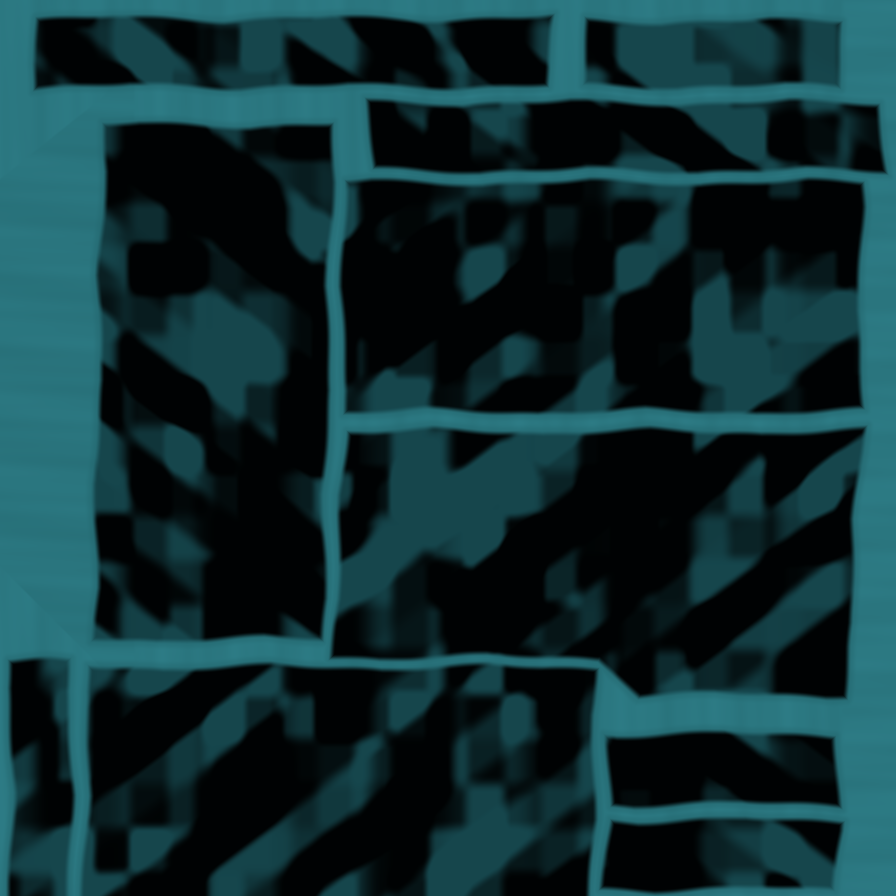
Reproduce this texture procedurally as a three.js fragment shader.

```glsl
varying vec2 vUv;

const vec3 VOID_COLOR = vec3(0.0, 0.008, 0.01);
const vec3 PATCH_COLOR = vec3(0.085, 0.275, 0.30);
const vec3 RIDGE_DARK = vec3(0.135, 0.40, 0.43);
const vec3 RIDGE_LIGHT = vec3(0.19, 0.51, 0.55);
const float WOBBLE = 0.0035;
const float EDGE_BLUR = 0.007;
const vec2 SLANT_CELLS = vec2(11.0, 17.0);
const vec2 BLOCK_CELLS = vec2(24.0, 20.0);
const float SLANT_SLOPE = 0.75;

float hash(vec2 cell) {
  return fract(sin(dot(cell, vec2(127.1, 311.7))) * 4375.85);
}

float triangleWave(float t) {
  return abs(fract(t) - 0.5) * 4.0 - 1.0;
}

// Cell values joined by narrow blends, for flat patches with soft sides
float cellNoise(vec2 p) {
  vec2 cell = floor(p);
  vec2 blend = smoothstep(0.28, 0.72, fract(p));
  float low = mix(hash(cell), hash(cell + vec2(1.0, 0.0)), blend.x);
  float high = mix(hash(cell + vec2(0.0, 1.0)), hash(cell + 1.0), blend.x);
  return mix(low, high, blend.y);
}

float boxDistance(vec2 p, vec4 bounds, float lean) {
  vec2 center = 0.5 * (bounds.xy + bounds.zw);
  p -= center;
  p.x -= lean * p.y;
  vec2 d = abs(p) - 0.5 * (bounds.zw - bounds.xy);
  return length(max(d, 0.0)) + min(max(d.x, d.y), 0.0);
}

// Keeps the nearest panel: x is its distance, y the slant of its patches
void addPanel(inout vec2 nearest, float d, float slant) {
  if (d < nearest.x) nearest = vec2(d, slant);
}

vec2 panels(vec2 p) {
  vec2 n = vec2(1.0, 1.0);
  // Upper strips
  addPanel(n, boxDistance(p, vec4(0.039, 0.901, 0.617, 0.982), 0.05), -1.0);
  addPanel(n, boxDistance(p, vec4(0.652, 0.901, 0.940, 0.979), 0.0), -1.0);
  addPanel(n, boxDistance(p, vec4(0.411, 0.807, 0.988, 0.888), -0.07), -1.0);
  // Tall panel and the two wide ones beside it
  addPanel(n, boxDistance(p, vec4(0.108, 0.284, 0.368, 0.863), 0.02), -1.0);
  addPanel(n, boxDistance(p, vec4(0.381, 0.538, 0.963, 0.799), 0.0), 1.0);
  addPanel(n, boxDistance(p, vec4(0.376, 0.264, 0.956, 0.521), 0.07), 1.0);
  // Lower step of the wide panel, with a cut corner
  float lowerStep = boxDistance(p, vec4(0.660, 0.222, 0.948, 0.320), 0.02);
  float cornerCut = (0.864 - 0.9 * p.x - p.y) * 0.74;
  addPanel(n, max(lowerStep, cornerCut), 1.0);
  // Bottom row
  addPanel(n, boxDistance(p, vec4(0.010, -0.05, 0.081, 0.264), 0.0), 1.0);
  addPanel(n, boxDistance(p, vec4(0.094, -0.05, 0.664, 0.258), 0.03), 1.0);
  addPanel(n, boxDistance(p, vec4(0.677, 0.100, 0.937, 0.183), 0.0), -1.0);
  addPanel(n, boxDistance(p, vec4(0.673, 0.005, 0.936, 0.087), 0.08), -1.0);
  return n;
}

vec3 panelColor(vec2 p, float slant) {
  vec2 sheared = vec2(p.x, p.y - slant * SLANT_SLOPE * p.x);
  float slanted = cellNoise(sheared * SLANT_CELLS + 7.0 * slant);
  float blocks = cellNoise(p * BLOCK_CELLS + 31.0);
  float light = smoothstep(0.47, 0.75, 0.62 * slanted + 0.38 * blocks);
  return mix(VOID_COLOR, PATCH_COLOR, light);
}

float streaks(vec2 p) {
  return sin(p.x * 71.0 + 2.0 * sin(p.y * 9.0))
       + 0.6 * sin(p.x * 163.0 + 3.0 * sin(p.y * 5.0))
       + 0.4 * sin(p.x * 307.0 + p.y * 11.0);
}

vec3 ridgeColor(vec2 p, float d) {
  // Side flanks carry level streaks, the other ridges upright ones
  float leftFlank = min(0.80 + 0.8 * p.x - p.y, p.y - 0.368 + p.x);
  leftFlank = smoothstep(-0.002, 0.002, min(leftFlank, 0.15 - p.x));
  float rightFlank = smoothstep(0.935, 0.945, p.x);
  float flank = max(leftFlank, rightFlank);
  float grain = mix(streaks(p), streaks(p.yx), flank);
  float light = 0.62 + 0.07 * grain - 0.12 * leftFlank;
  light *= 0.55 + 0.45 * smoothstep(0.0, 0.008, d);
  return mix(RIDGE_DARK, RIDGE_LIGHT, light);
}

void main() {
  vec2 p = vUv;
  vec2 bend = vec2(triangleWave(p.y * 4.3 + 0.2 * p.x), triangleWave(p.x * 4.1 + p.y));
  bend += 0.4 * vec2(sin(p.y * 47.0), sin(p.x * 53.0 + p.y * 8.0));
  vec2 nearest = panels(p + WOBBLE * bend);
  float inside = smoothstep(-0.001, EDGE_BLUR, -nearest.x);
  vec3 color = mix(ridgeColor(p, nearest.x), panelColor(p, nearest.y), inside);
  gl_FragColor = vec4(color, 1.0);
}
```
